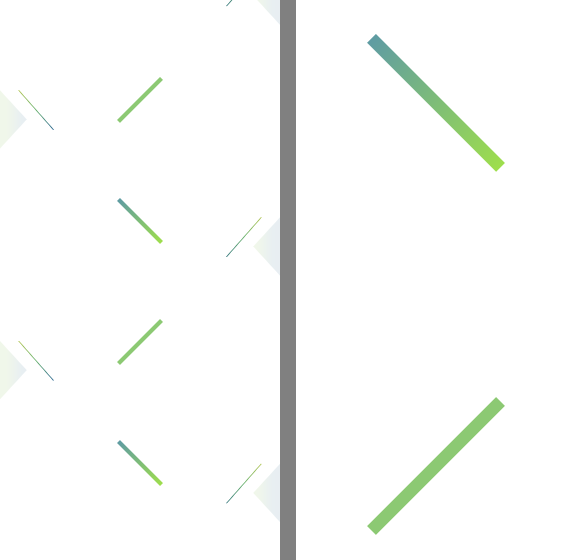
Left: the whole. Right: its middle third, enlarged.
A Shadertoy shader for this background:

```glsl
// White page with a central column of alternating diagonal bars, and pale
// wedges with hairlines stepping down both edges. Lengths are in canvas
// widths with y running down; each part is a distance blended over white.

const vec3 WHITE       = vec3(1.0);
const vec3 LEAF        = vec3(0.55, 0.79, 0.45);
const vec3 LIME        = vec3(0.62, 0.87, 0.30);
const vec3 TEAL        = vec3(0.37, 0.61, 0.64);
const vec3 PALE_GREEN  = vec3(0.943, 0.968, 0.918);
const vec3 PALE_BLUE   = vec3(0.908, 0.935, 0.950);
const vec3 HAIR_OLIVE  = vec3(0.68, 0.76, 0.30);
const vec3 HAIR_GREEN  = vec3(0.38, 0.68, 0.40);
const vec3 HAIR_BLUE   = vec3(0.14, 0.38, 0.55);
const vec3 HAIR_TEAL   = vec3(0.18, 0.45, 0.47);

// Soft coverage of a signed distance, one pixel wide
float cover(float d, float px) {
    return clamp(0.5 - d / px, 0.0, 1.0);
}

// Square-ended stroke centred on the origin: x = distance, y = 0..1 along it
vec2 stroke(vec2 p, vec2 halfSpan, float halfWidth) {
    float len = length(halfSpan);
    vec2 dir = halfSpan / len;
    float along = dot(p, dir);
    float across = dot(p, vec2(-dir.y, dir.x));
    float d = max(abs(along) - len, abs(across) - halfWidth);
    return vec2(d, clamp(0.5 + 0.5 * along / len, 0.0, 1.0));
}

// Wedge opening toward negative x, with its apex at the origin
float wedge(vec2 p, float slope) {
    return (p.x + abs(p.y) / slope) / length(vec2(1.0, 1.0 / slope));
}

// Three-stop gradient
vec3 ramp(vec3 a, vec3 b, vec3 c, float t) {
    return t < 0.5 ? mix(a, b, 2.0 * t) : mix(b, c, 2.0 * t - 1.0);
}

// Four bars down the middle, leaning right then left in turn
vec3 drawBars(vec3 col, vec2 p, float px) {
    const float firstY = 0.3568, spacing = 0.4323;
    float row = clamp(floor((p.y - firstY) / spacing + 0.5), 0.0, 3.0);
    bool falling = mod(row, 2.0) > 0.5;
    vec2 q = p - vec2(0.5, firstY + row * spacing);
    vec2 bar = stroke(q, vec2(0.0768, falling ? 0.0768 : -0.0768), 0.0074);
    vec3 ink = falling ? mix(TEAL, LIME, bar.y) : LEAF;
    return mix(col, ink, cover(bar.x, px));
}

// One edge ornament: p.x is measured inward from its own edge
vec3 drawOrnament(vec3 col, vec2 p, float y, vec3 outer, vec3 inner, vec3 hairEnd, float px) {
    const float apexX = 0.0955;
    vec2 q = p - vec2(apexX, y);
    vec3 tint = mix(outer, inner, smoothstep(0.15, 0.95, p.x / apexX));
    col = mix(col, tint, cover(wedge(q, 1.09), px));
    vec2 hair = stroke(q - vec2(0.0334, -0.0335), vec2(0.0620, 0.0703), 0.00145);
    vec3 ink = ramp(HAIR_OLIVE, HAIR_GREEN, hairEnd, hair.y);
    // The right side holds its green longer before fading
    return mix(col, ink, cover(hair.x, px));
}

void mainImage(out vec4 fragColor, in vec2 fragCoord) {
    float px = 1.0 / iResolution.x;
    vec2 p = vec2(fragCoord.x, iResolution.y - fragCoord.y) * px;
    vec2 mirrored = vec2(1.0 - p.x, p.y);

    vec3 col = drawBars(WHITE, p, px);

    // Edge ornaments: two on the left, three on the right
    const float step_ = 0.8955;
    for (int i = 0; i < 3; i++) {
        float n = float(i);
        if (i < 2)
            col = drawOrnament(col, p, 0.4265 + step_ * n, PALE_GREEN, PALE_BLUE, HAIR_BLUE, px);
        // The last right-hand ornament sits slightly higher
        float rightY = -0.0153 + step_ * n - (i == 2 ? 0.0153 : 0.0);
        col = drawOrnament(col, mirrored, rightY, PALE_BLUE, PALE_GREEN, HAIR_TEAL, px);
    }
    fragColor = vec4(col, 1.0);
}
```
